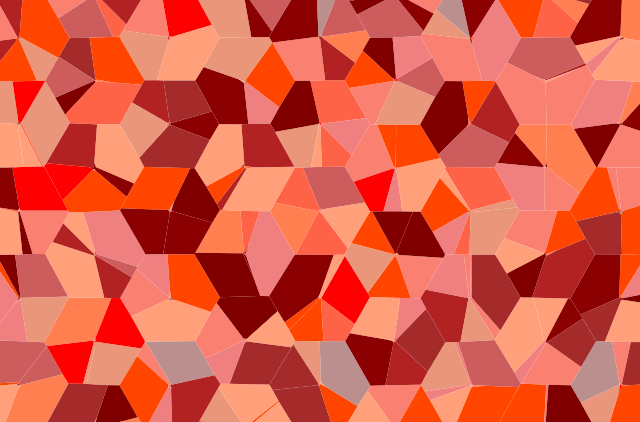
Give the GLSL for this pattern, as a WebGL 1 fragment shader.

```glsl
precision highp float;
// Hexagons split into uneven wedges of reds, corals and salmons.
// A Voronoi diagram of tight point clusters on a triangular lattice:
// clusters give the hexagons, points inside a cluster give the wedges.

uniform vec2 u_resolution;

const float COLUMN_STEP = 0.8660254; // column spacing when rows are 1 apart
const int SITES = 8;                 // points per cluster

vec2 hash2(vec2 q) {
  return fract(sin(vec2(dot(q, vec2(127.1, 311.7)),
                        dot(q, vec2(269.5, 183.3)))) * 43758.5453);
}

// Lattice cell: one of the four clusters around p, as (column, row)
vec2 clusterCell(vec2 p, int index) {
  float i = float(index);
  float column = floor(p.x / COLUMN_STEP) + mod(i, 2.0);
  float row = floor(p.y - 0.5 * mod(column, 2.0)) + floor(i * 0.5);
  return vec2(column, row);
}

vec2 siteSeed(vec2 cell, int index) {
  return cell + float(index + 1) * vec2(17.3, 41.9);
}

// Position of one point, jittered closely about its cluster centre
vec2 sitePosition(vec2 cell, vec2 seed) {
  vec2 centre = vec2(cell.x * COLUMN_STEP, cell.y + 0.5 * mod(cell.x, 2.0));
  return centre + (hash2(seed) - 0.5) * 0.06;
}

// Weighted choice from the palette
vec3 siteColor(vec2 seed) {
  float t = hash2(seed + vec2(5.7, 91.3)).x;
  if (t < 0.072) return vec3(0.545, 0.0, 0.0);     // dark red
  if (t < 0.145) return vec3(0.502, 0.0, 0.0);     // maroon
  if (t < 0.217) return vec3(0.698, 0.133, 0.133); // brick
  if (t < 0.290) return vec3(0.647, 0.165, 0.165); // red brown
  if (t < 0.363) return vec3(0.804, 0.361, 0.361); // dusty red
  if (t < 0.436) return vec3(0.941, 0.502, 0.502); // pink coral
  if (t < 0.510) return vec3(0.980, 0.502, 0.447); // salmon
  if (t < 0.595) return vec3(0.914, 0.588, 0.478); // dark salmon
  if (t < 0.680) return vec3(1.0, 0.627, 0.478);   // light salmon
  if (t < 0.790) return vec3(1.0, 0.271, 0.0);     // orange red
  if (t < 0.830) return vec3(1.0, 0.0, 0.0);       // pure red
  if (t < 0.900) return vec3(1.0, 0.498, 0.314);   // coral
  if (t < 0.970) return vec3(1.0, 0.388, 0.278);   // tomato
  return vec3(0.737, 0.561, 0.561);                // rosy grey
}

void main() {
  // Centre the lattice; one unit is the height of a hexagon
  float hexHeight = 0.2057 * u_resolution.y;
  vec2 p = (gl_FragCoord.xy - 0.5 * u_resolution) / hexHeight;

  // First pass: nearest point
  float nearestDist = 100.0;
  vec2 nearest = vec2(0.0);
  vec2 nearestSeed = vec2(0.0);
  for (int c = 0; c < 4; c++) {
    vec2 cell = clusterCell(p, c);
    for (int s = 0; s < SITES; s++) {
      vec2 seed = siteSeed(cell, s);
      vec2 offset = sitePosition(cell, seed) - p;
      float d = dot(offset, offset);
      if (d < nearestDist) {
        nearestDist = d;
        nearest = offset;
        nearestSeed = seed;
      }
    }
  }

  // Second pass: distance to the closest bisector and the point behind it
  float edge = 100.0;
  vec2 neighbourSeed = nearestSeed;
  for (int c = 0; c < 4; c++) {
    vec2 cell = clusterCell(p, c);
    for (int s = 0; s < SITES; s++) {
      vec2 seed = siteSeed(cell, s);
      vec2 offset = sitePosition(cell, seed) - p;
      vec2 across = offset - nearest;
      float gap = length(across);
      if (gap > 0.0001) {
        float d = dot(0.5 * (offset + nearest), across) / gap;
        if (d < edge) {
          edge = d;
          neighbourSeed = seed;
        }
      }
    }
  }

  // Smooth the edge over one pixel, leaving a faint pale seam
  float cover = clamp(0.5 + edge * hexHeight, 0.0, 1.0);
  vec3 color = mix(siteColor(neighbourSeed), siteColor(nearestSeed), cover);
  color = mix(color, vec3(1.0), cover * (1.0 - cover));
  gl_FragColor = vec4(color, 1.0);
}
```
